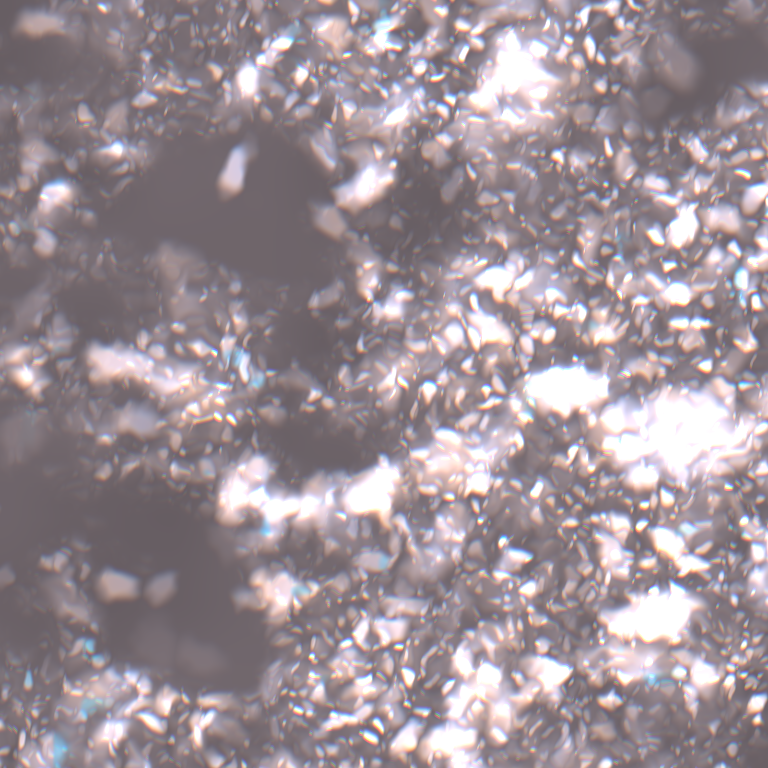
Reproduce this texture procedurally as a Shadertoy shader.

```glsl
// Rough grey mineral surface under a microscope: clustered glints, bright flakes and colour fringes.

vec4 hash4(vec2 p) {
    vec4 q = fract(p.xyxy * vec4(0.1031, 0.1030, 0.0973, 0.1099));
    q += dot(q, q.wzxy + 33.33);
    return fract((q.xxyz + q.yzzw) * q.zywx);
}

float noise(vec2 p) {
    vec2 i = floor(p), f = fract(p);
    f = f * f * (3.0 - 2.0 * f);
    float low = mix(hash4(i).x, hash4(i + vec2(1, 0)).x, f.x);
    float high = mix(hash4(i + vec2(0, 1)).x, hash4(i + vec2(1, 1)).x, f.x);
    return mix(low, high, f.y);
}

float fbm(vec2 p) {
    float sum = 0.0, weight = 0.5;
    for (int i = 0; i < 4; i++) {
        sum += weight * noise(p);
        p = mat2(0.8, 0.6, -0.6, 0.8) * p * 2.03 + 17.3;
        weight *= 0.5;
    }
    return sum / 0.9375;
}

mat2 rotation(float angle) {
    float c = cos(angle), s = sin(angle);
    return mat2(c, -s, s, c);
}

// Soft elongated grains, one per cell, leaning up to the right
float grains(vec2 p, float cells, float stretch, float spread, float rarity) {
    vec2 g = p * cells;
    vec2 base = floor(g);
    float glow = 0.0;
    for (int j = -1; j <= 1; j++) {
        for (int i = -1; i <= 1; i++) {
            vec2 id = base + vec2(i, j);
            vec4 r = hash4(id + cells * 3.7 + 50.0);
            float shine = hash4(id + cells * 1.9 + 90.0).y;
            vec2 v = rotation(0.5 + (r.z - 0.5) * spread) * (g - id - r.xy);
            float taper = 1.0 + 0.5 * v.x * (r.x - 0.5);
            float d = length(v / vec2(stretch, taper)) / mix(0.18, 0.46, r.w);
            glow = max(glow, pow(shine, rarity) * smoothstep(1.2, 0.35, d));
        }
    }
    return glow;
}

// Brightness of the surface at one point
float surfaceLight(vec2 p) {
    float cluster = fbm(p * vec2(4.0, 5.5) + 7.0);
    float rough = smoothstep(0.32, 0.62, cluster);
    float bright = smoothstep(0.44, 0.60, cluster);

    // Ragged outlines
    vec2 warp = vec2(noise(p * 65.0), noise(p * 65.0 + 40.0)) - 0.5;
    vec2 q = p + 0.011 * warp;
    q += 0.02 * (vec2(noise(p * 18.0 + 9.0), noise(p * 18.0 + 71.0)) - 0.5);

    // Large flakes with fine parallel grooves
    float grooves = noise(rotation(0.5) * q * vec2(16.0, 110.0));
    float flakes = grains(q, 7.0, 2.1, 1.5, 3.0) * (0.6 + 0.8 * grooves);

    float light = 0.40 + 0.05 * noise(p * 9.0);
    light += rough * 0.13 * noise(q * vec2(75.0, 95.0));
    light += rough * 0.65 * grains(q, 24.0, 1.8, 3.0, 3.0);
    light += rough * 0.75 * grains(q, 45.0, 1.5, 4.0, 3.0);
    light += rough * 0.35 * grains(q, 80.0, 1.4, 5.0, 2.0);
    light += bright * 0.95 * flakes;

    // A few lone glints also sit in the dark hollows
    light += 0.55 * grains(q + 3.1, 15.0, 1.6, 3.0, 9.0);
    return light;
}

void mainImage(out vec4 fragColor, in vec2 fragCoord) {
    vec2 p = fragCoord / iResolution.y;

    // Lens dispersion: red fringe below each glint, blue fringe above
    vec2 fringe = vec2(0.0006, 0.0022);
    vec3 light = vec3(surfaceLight(p + fringe), surfaceLight(p), surfaceLight(p - fringe));
    vec3 color = light * vec3(1.0, 0.91, 0.96);

    // Warm and cool tints on the lit grains
    float lit = smoothstep(0.45, 0.85, light.g);
    float warmth = noise(p * 32.0 + 25.0) - 0.45;
    color += lit * warmth * vec3(0.11, 0.0, -0.13);

    // Rare iridescent specks
    float iridescence = smoothstep(0.86, 0.97, noise(p * 26.0 + 130.0)) * lit;
    color += iridescence * vec3(-0.22, 0.04, 0.12);

    fragColor = vec4(clamp(color, 0.0, 1.0), 1.0);
}
```
